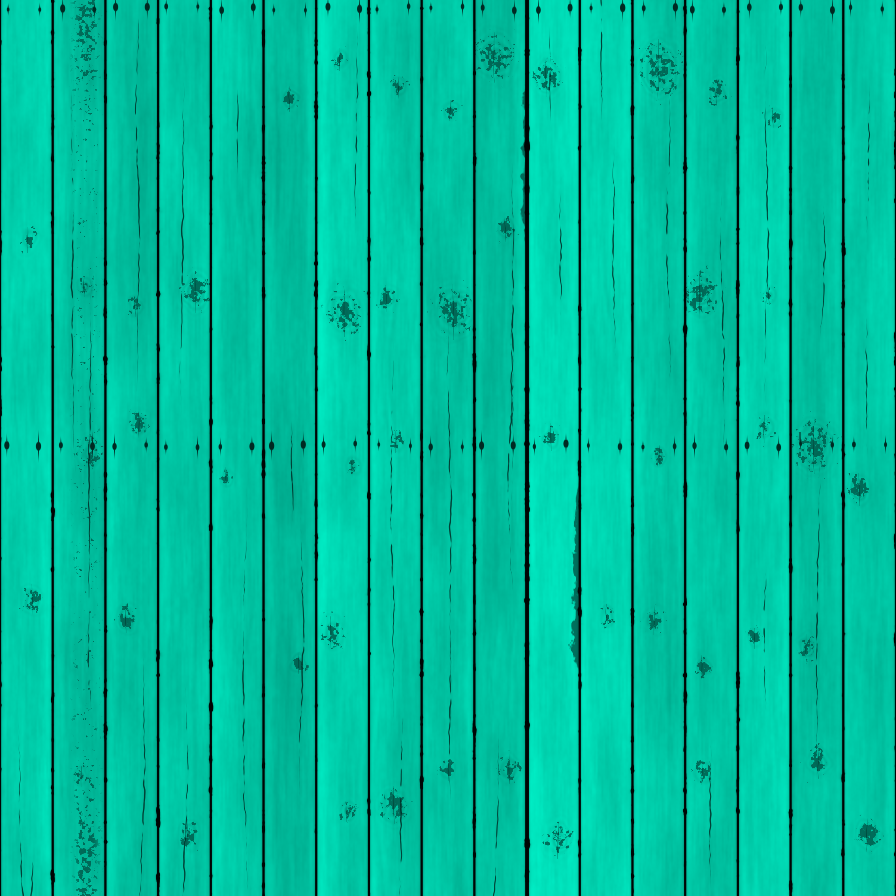
This texture is drawn by a Shadertoy shader. Its source:

```glsl
// Painted wooden boards: seventeen upright planks with dark gaps and two rows of nails.
// Hashed noise gives each plank its grain, knots, cracks and flaked paint.
// All parts mix one scalar tone, tinted at the end; lengths are in plank widths.

const float PLANKS = 17.0;
const vec3 PAINT = vec3(0.0, 1.0, 0.83);
const float PLANK_TONE[17] = float[17](0.80, 0.74, 0.74, 0.77, 0.77, 0.72, 0.81, 0.77,
  0.75, 0.74, 0.85, 0.83, 0.76, 0.76, 0.81, 0.74, 0.77);
const float GAP_TONE = 0.02;
const float NAIL_TONE = 0.16;
const float CRACK_TONE = 0.16;
const float BARE_TONE = 0.36;
const float GAP_HALF = 0.021;
const float WIDE_GAP = 10.0;  // index of the one wider gap
const float WIDE_GAP_HALF = 0.036;
const float NAIL_LOW_ROW = 8.55;
const float NAIL_ROW_STEP = 8.29;
const vec2 NAIL_SIZE = vec2(0.042, 0.07);
const float KNOT_CELL = 3.4;  // height holding at most one knot
const float KNOT_CHANCE = 0.62;
const float WORN_PLANK = 1.0;  // speckled at both ends
const vec3 EDGE_WEAR_A = vec3(10.0, 13.9, 1.8);  // gap, centre, half height
const vec3 EDGE_WEAR_B = vec3(11.0, 6.0, 2.0);

float hash(vec2 p) { return fract(sin(dot(p, vec2(127.1, 311.7))) * 43758.5453); }

float noise(vec2 p) {
  vec2 i = floor(p), f = fract(p);
  f = f * f * (3.0 - 2.0 * f);
  return mix(mix(hash(i), hash(i + vec2(1, 0)), f.x),
             mix(hash(i + vec2(0, 1)), hash(i + vec2(1, 1)), f.x), f.y);
}

float fbm(vec2 p) {
  return 0.55 * noise(p) + 0.3 * noise(p * 2.1 + 7.0) + 0.15 * noise(p * 4.3 + 3.0);
}

// Antialiased coverage where distance d is negative
float cover(float d, float px) { return 1.0 - smoothstep(-0.6 * px, 0.6 * px, d); }

// Grain, broad mottling and shading across one plank
float woodTone(vec2 p, float x, float id) {
  float bend = 0.25 * noise(vec2(id * 3.0, p.y * 0.5));
  float tone = PLANK_TONE[int(clamp(id, 0.0, PLANKS - 1.0))];
  tone += 0.04 * (noise(vec2((p.x + bend) * 13.0, p.y * 0.45)) - 0.5);
  tone += 0.035 * (noise(vec2(p.x * 28.0, p.y * 2.5)) - 0.5);
  tone += 0.13 * (fbm(vec2(p.x * 1.8 + id * 5.0, p.y * 0.5)) - 0.5);
  tone += 0.04 * (fbm(p * vec2(11.0, 7.0)) - 0.5);
  tone += (x - 0.5) * mix(-0.10, 0.04, hash(vec2(id, 5.0)));
  return tone + 0.045 * smoothstep(0.2, 0.46, abs(x - 0.5));
}

// Knot of the current cell: faint rings, broken flakes and a short split
float addKnot(float tone, vec2 p, float x, float id, float px) {
  vec2 cell = vec2(id, floor(p.y / KNOT_CELL));
  if (hash(cell + 11.0) > KNOT_CHANCE) return tone;
  float size = hash(cell + 23.0), r = mix(0.09, 0.27, size * size);
  vec2 q = vec2(x - mix(0.28, 0.72, hash(cell + 31.0)),
                p.y - (cell.y + mix(0.25, 0.75, hash(cell + 47.0))) * KNOT_CELL);
  float d = length(q * vec2(1.0, 0.8)) + 0.1 * (noise(p * 6.0) - 0.5);
  tone -= exp(-d * d / (r * r * 1.8)) * (0.05 + 0.05 * sin(d * 60.0));
  float flake = fbm(p * vec2(17.0, 13.0)) - 0.36 - 0.22 * d / r;
  tone = mix(tone, BARE_TONE, 0.85 * smoothstep(-0.04, 0.07, flake));
  float taper = 1.0 - abs(q.y) / (r * 2.2);
  float split = cover(abs(q.x + 0.03 * noise(p * 5.0)) - 0.008 * taper, px);
  return mix(tone, CRACK_TONE, 0.5 * split * step(0.0, taper));
}

// Long, thin, broken drying cracks
float cracks(vec2 p, float x, float id, float px) {
  float mask = 0.0;
  for (int i = 0; i < 3; i++) {
    vec2 seed = vec2(id, 71.0 + 9.0 * float(i));
    float reach = mix(0.7, 4.5, hash(seed + 1.0)), lane = seed.y + id;
    float along = abs(p.y - PLANKS * hash(seed + 2.0)) / reach;
    float path = mix(0.3, 0.65, hash(seed)) + 0.1 * noise(vec2(lane, p.y * 0.4))
      + 0.03 * noise(vec2(lane, p.y * 2.7)) + 0.02 * noise(vec2(lane, p.y * 9.0));
    float broken = smoothstep(0.2, 0.6, fbm(vec2(lane * 5.0, p.y * 4.0)));
    float width = 0.014 * (1.0 - along) * broken;
    float line = cover(abs(x - path) - width, px) * smoothstep(0.0, 0.008, width);
    mask = max(mask, line * step(0.4, hash(seed + 3.0)));
  }
  return mask;
}

// Pairs of nail heads, each with a pointed split above and below
float nails(vec2 p, float x, float id, float px) {
  float mask = 0.0;
  for (int i = 0; i < 4; i++) {
    float side = float(i % 2), row = float(i / 2);
    vec2 seed = vec2(id + 0.3 * side, 101.0 + row);
    vec2 q = vec2(x - 0.13 - 0.1 * hash(vec2(id, row)) - 0.6 * side,
                  p.y - NAIL_LOW_ROW - NAIL_ROW_STEP * row - 0.08 * (hash(seed) - 0.5));
    float scale = mix(0.6, 1.2, hash(seed + 5.0));
    float head = (length(q / NAIL_SIZE) - scale) * NAIL_SIZE.x;
    float tail = abs(q.x) - 0.016 * (1.0 - abs(q.y) / (0.17 * scale));
    mask = max(mask, cover(min(head, tail), px));
  }
  return mask;
}

// Paint lost along the left side of a gap
float edgeWear(vec2 p, vec3 wear, float reach) {
  float span = 1.0 - smoothstep(0.6, 1.0, abs(p.y - wear.y) / wear.z), d = wear.x - p.x;
  return step(0.0, d) * smoothstep(-0.02, 0.02, span * reach - d);
}

void mainImage(out vec4 fragColor, in vec2 fragCoord) {
  vec2 p = fragCoord / iResolution.xy * PLANKS;
  float px = PLANKS / min(iResolution.x, iResolution.y), id = floor(p.x), x = fract(p.x);
  float tone = addKnot(woodTone(p, x, id), p, x, id, px);
  tone = mix(tone, CRACK_TONE, 0.85 * cracks(p, x, id, px));

  // Flaked paint: speckled plank ends and bare edges
  float ends = smoothstep(0.62, 1.0, abs(p.y / PLANKS - 0.5) * 2.0);
  float column = (1.0 - smoothstep(0.1, 0.36, abs(x - 0.64))) * step(abs(id - WORN_PLANK), 0.1);
  float worn = column * smoothstep(-0.02, 0.08, fbm(p * 17.0) + 0.25 * ends * column - 0.74);
  float rough = fbm(p * vec2(9.0, 6.0));
  float bare = max(edgeWear(p, EDGE_WEAR_A, 0.16 * rough), edgeWear(p, EDGE_WEAR_B, 0.24 * rough));
  tone = mix(tone, BARE_TONE, 0.85 * max(worn, bare));
  tone = mix(tone, NAIL_TONE, nails(p, x, id, px));

  // Straight gaps with chipped edges and a soft shadow
  float gap = floor(p.x + 0.5);
  float halfWidth = abs(gap - WIDE_GAP) < 0.1 ? WIDE_GAP_HALF : GAP_HALF;
  float chip = 0.025 * smoothstep(0.6, 0.95, fbm(p * vec2(4.0, 5.0)));
  float d = abs(p.x - gap) - halfWidth - chip;
  tone *= 1.0 - 0.22 * exp(-max(d, 0.0) * 50.0);
  tone = mix(tone, GAP_TONE, cover(d, px));
  fragColor = vec4(PAINT * clamp(tone, 0.0, 1.0), 1.0);
}
```
